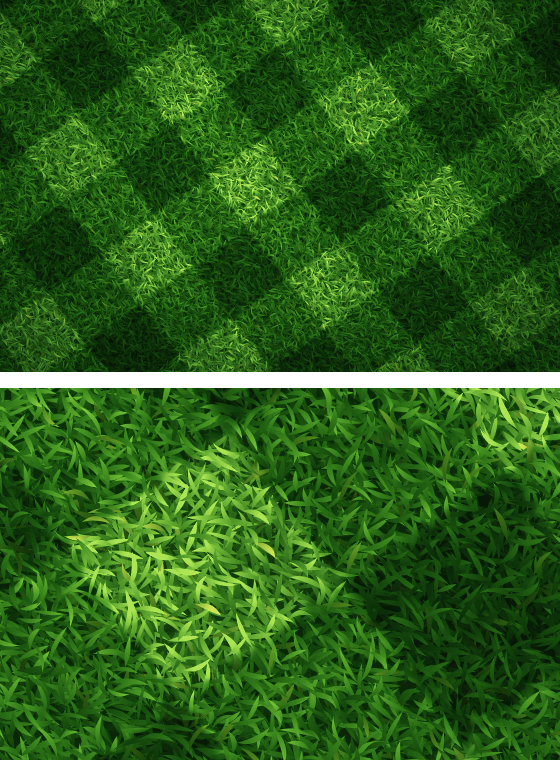
Top: the whole. Bottom: its middle third, enlarged.
Give the GLSL for this texture, as a Shadertoy shader.

```glsl
// Mown lawn with a slanted plaid of light, middle and dark green squares.
// Two crossing stripe families set the tone; layers of curved, randomly
// turned grass blades set the grain; a soft pool of light dims the corners.

const vec2 STRIPE_A = vec2(0.2894, 0.2067);   // repeat up to the right
const vec2 STRIPE_B = vec2(0.2067, -0.2756);  // repeat down to the right
const vec2 LIGHT_SQUARE = vec2(-0.067, 0.008);
const float CELL = 0.022;                     // spacing of blades in a layer
const int LAYERS = 14;

float hash(vec2 p) {
    return fract(sin(dot(p, vec2(12.9898, 78.233))) * 43758.5453);
}

vec2 hash2(vec2 p) {
    return vec2(hash(p), hash(p + 37.7));
}

float noise(vec2 p) {
    vec2 i = floor(p), f = fract(p);
    f = f * f * (3.0 - 2.0 * f);
    return mix(mix(hash(i), hash(i + vec2(1, 0)), f.x),
               mix(hash(i + vec2(0, 1)), hash(i + vec2(1, 1)), f.x), f.y);
}

// 1 on the lit half of a stripe of period 1, 0 on the other half
float stripe(float x, float soft) {
    float fromCentre = abs(fract(x + 0.5) - 0.5);
    return 1.0 - smoothstep(0.25 - soft, 0.25 + soft, fromCentre);
}

// Number of lit stripes over a point: 0 dark, 1 middle, 2 light
float plaid(vec2 p) {
    vec2 uv = inverse(mat2(STRIPE_A, STRIPE_B)) * (p - LIGHT_SQUARE);
    return stripe(uv.x, 0.018) + stripe(uv.y, 0.018);
}

// Coverage (x) and position from root -1 to tip 1 (y) of one curved blade
vec2 blade(vec2 p, float angle, float halfLength, float halfWidth, float bend, float pixel) {
    float c = cos(angle), s = sin(angle);
    vec2 q = vec2(c * p.x + s * p.y, c * p.y - s * p.x);
    float t = q.x / halfLength;
    float side = abs(q.y - bend * t * t);
    float width = halfWidth * (1.0 - t * t);
    return vec2(clamp((width - side) / pixel + 0.5, 0.0, 1.0), clamp(t, -1.0, 1.0));
}

// Brightness (x) and dryness (y) of the turf, painted from the soil upward
vec2 turf(vec2 p, float pixel) {
    vec2 grain = vec2(0.42, 0.0);
    for (int layer = 0; layer < LAYERS; layer++) {
        float depth = float(layer) / float(LAYERS - 1);
        vec2 shift = hash2(vec2(float(layer) + 1.0, 5.3));
        vec2 grid = p / CELL + shift;
        for (int j = -1; j <= 1; j++)
        for (int i = -1; i <= 1; i++) {
            vec2 id = floor(grid) + vec2(i, j);
            vec2 seed = id + 19.7 * float(layer);
            vec2 place = hash2(seed);
            vec2 form = hash2(seed + 71.3);
            vec2 offset = (grid - id - place) * CELL;
            float angle = 0.9 + (form.x - 0.5) * 4.6;
            vec2 b = blade(offset, angle, mix(0.010, 0.018, form.y),
                           mix(0.0017, 0.0028, place.x), (place.y - 0.5) * 0.010, pixel);
            float shade = mix(0.5, 1.3, depth) * mix(0.68, 1.36, fract(form.x * 7.0 + form.y * 5.0));
            shade *= 1.0 + 0.22 * b.y;
            float dry = step(0.95, fract(place.x * 9.0 + form.y * 3.0));
            grain = mix(grain, vec2(shade, dry), b.x);
        }
    }
    return grain;
}

// Pool of light, brightest near the middle
float lighting(vec2 p) {
    float d = length((p - vec2(-0.04, 0.05)) * vec2(0.75, 1.0));
    return mix(1.12, 0.62, smoothstep(0.15, 0.8, d));
}

// Grass green of a given strength, yellower as it brightens
vec3 grassColor(float g) {
    return vec3(0.02 + 0.78 * g * g, g, 0.02 + 0.35 * g * g);
}

void mainImage(out vec4 fragColor, in vec2 fragCoord) {
    float pixel = 1.0 / iResolution.y;
    vec2 p = (fragCoord - 0.5 * iResolution.xy) * pixel;

    // Square tone, with edges made ragged by the grass
    vec2 wobble = vec2(noise(p * 110.0), noise(p * 110.0 + 53.0)) - 0.5;
    float lit = plaid(p + 0.012 * wobble);
    float tone = mix(mix(0.215, 0.335, min(lit, 1.0)), 0.475, max(lit - 1.0, 0.0));

    // Uneven growth and light
    float patches = 0.88 + 0.16 * noise(p * 9.0) + 0.08 * noise(p * 31.0);
    vec2 grain = turf(p, pixel);
    float green = min(tone * grain.x * patches * lighting(p), 0.88);

    vec3 color = grassColor(green);
    color.r += 0.16 * grain.y * green;
    color += vec3(0.03, 0.01, 0.02) * max(lit - 1.0, 0.0) * grain.x;
    fragColor = vec4(color, 1.0);
}
```
